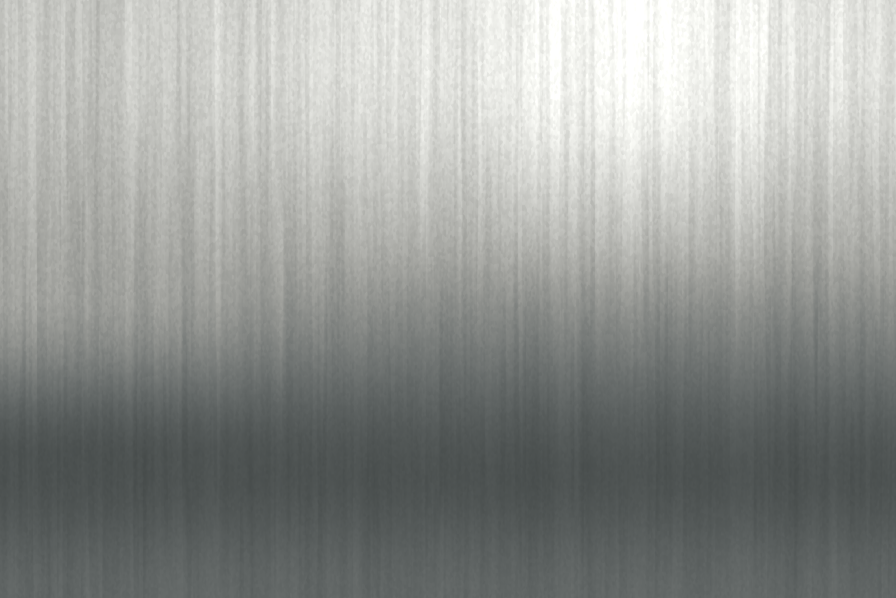
Reproduce this texture procedurally as a Shadertoy shader.

```glsl
// Vertically brushed steel: a vertical light profile with a dark horizontal band
// and a broad glow at the upper right, modulated by stretched cellular noise
// at several scales for the brush strands and the fine grain.

vec3 hash3(vec2 cell) {
    vec3 q = fract(cell.xyx * vec3(0.1031, 0.1030, 0.0973));
    q += dot(q, q.yxz + 33.33);
    return fract((q.xxy + q.yzz) * q.zyx);
}

// Smooth cellular noise: random cell tones blended by distance, centred on zero.
float cellTone(vec2 p, float sharpness) {
    vec2 cell = floor(p);
    vec2 local = p - cell;
    float toneSum = 0.0;
    float weightSum = 0.0;
    for (int j = -1; j <= 1; j++) {
        for (int i = -1; i <= 1; i++) {
            vec2 offset = vec2(float(i), float(j));
            vec3 rnd = hash3(cell + offset + 57.0);
            vec2 delta = offset + rnd.xy - local;
            float weight = exp(-sharpness * dot(delta, delta));
            toneSum += weight * (rnd.z - 0.5);
            weightSum += weight;
        }
    }
    return toneSum / max(weightSum, 1e-5);
}

// Brightness down one column: upper sheen, falloff, dark band, lower rebound.
float sheenProfile(float depth, float top, float middle, float fallStart, float fallEnd) {
    const float BAND = 0.315;
    float light = mix(top, middle, smoothstep(0.08, 0.55, depth));
    light = mix(light, BAND, smoothstep(fallStart, fallEnd, depth));
    return light + 0.08 * smoothstep(0.79, 1.0, depth);
}

float metalLight(vec2 uv) {
    float depth = 1.0 - uv.y;
    float leftSide = sheenProfile(depth, 0.77, 0.63, 0.48, 0.77);
    float rightSide = sheenProfile(depth, 0.86, 0.61, 0.38, 0.80);
    float light = mix(leftSide, rightSide, smoothstep(0.05, 0.5, uv.x));

    // Broad highlight, fading towards the middle height
    float across = (uv.x - 0.70) / 0.20;
    float glow = exp(-across * across) * (1.0 - smoothstep(0.15, 0.58, depth));
    return light + 0.12 * glow;
}

// Long strands at falling widths
float brushStrands(vec2 uv) {
    float strands = 0.0;
    vec2 density = vec2(65.0, 1.2);
    float strength = 0.06;
    for (int layer = 0; layer < 3; layer++) {
        strands += strength * cellTone(uv * density + float(layer) * 19.7, 7.0);
        density *= vec2(2.0, 1.7);
        strength *= 1.15;
    }
    return strands;
}

// Short flecks, slightly stretched along the brush direction
float fineGrain(vec2 uv) {
    return 0.065 * cellTone(uv * vec2(410.0, 170.0), 6.0);
}

// Cool green-grey shadows, faintly warm highlights
vec3 steelTint(float light) {
    vec3 cool = vec3(-0.014, 0.006, 0.003);
    vec3 warm = vec3(0.003, 0.006, -0.012);
    return vec3(light) + mix(cool, warm, smoothstep(0.35, 0.68, light));
}

void mainImage(out vec4 fragColor, in vec2 fragCoord) {
    vec2 uv = fragCoord / iResolution.xy;
    float light = metalLight(uv);
    float relief = brushStrands(uv) + fineGrain(uv);
    light *= 1.0 + relief * mix(0.75, 1.1, smoothstep(0.3, 0.7, light));
    fragColor = vec4(clamp(steelTint(light), 0.0, 1.0), 1.0);
}
```
